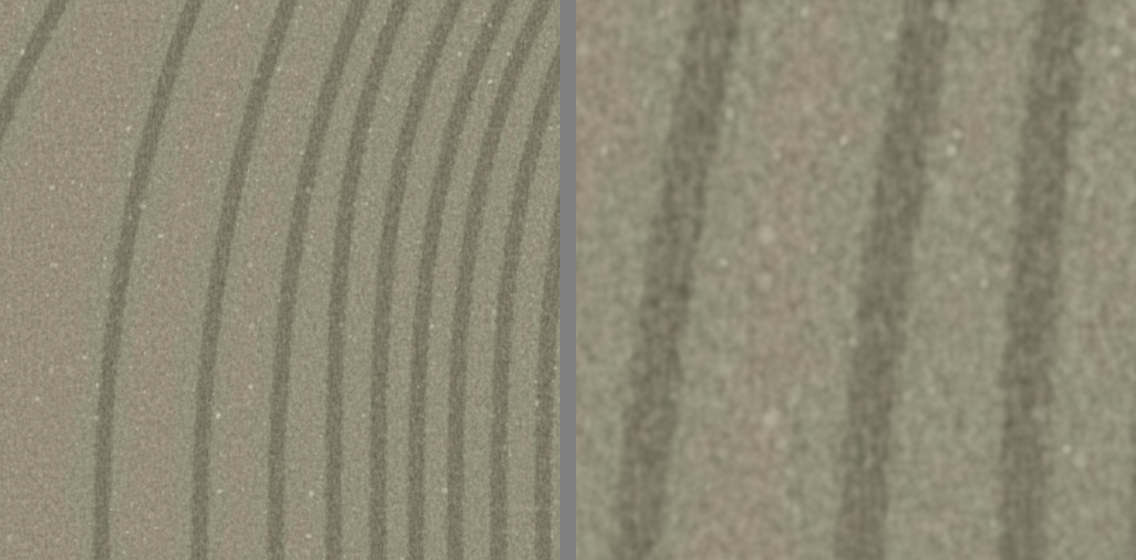
Left: the whole. Right: its middle third, enlarged.
Write a WebGL 1 fragment shader that draws this texture.

```glsl
precision highp float;
uniform vec2 u_resolution;

const vec3 BROWN = vec3(0.588, 0.557, 0.478);
const vec3 GREEN = vec3(0.573, 0.563, 0.478);
const vec3 STRIPE = vec3(0.485, 0.470, 0.398);
const vec3 SPECK = vec3(0.77, 0.76, 0.68);

vec2 hash2(vec2 p) {
  vec3 q = fract(p.xyx * vec3(0.1031, 0.1030, 0.0973));
  q += dot(q, q.yzx + 33.33);
  return fract((q.xx + q.yz) * q.zy);
}

float gradientDot(vec2 cell, vec2 offset) {
  return dot(hash2(cell + 57.0) * 2.0 - 1.0, offset);
}

float gradientNoise(vec2 p) {
  vec2 i = floor(p);
  vec2 f = p - i;
  vec2 u = f * f * f * (f * (f * 6.0 - 15.0) + 10.0);
  vec2 e = vec2(1.0, 0.0);
  float low = mix(gradientDot(i, f), gradientDot(i + e, f - e), u.x);
  float high = mix(gradientDot(i + e.yx, f - e.yx), gradientDot(i + 1.0, f - 1.0), u.x);
  return mix(low, high, u.y);
}

vec2 rotate(vec2 p, float angle) {
  float c = cos(angle), s = sin(angle);
  return vec2(c * p.x - s * p.y, s * p.x + c * p.y);
}

// Distance to the centre line of one stripe that leans right as it rises
float stripeDistance(vec2 p, float index) {
  float fan = exp(-2.5 * index);
  float foot = 1.401 - 1.208 * pow(0.88, index) + 0.027 * sin(0.8 * index) - 0.012 * fan;
  float dip = exp(-(index - 3.2) * (index - 3.2));
  float bend = 0.16 + 0.007 * fan - 0.038 * dip;
  float power = mix(2.3, 3.2, smoothstep(1.5, 3.5, index)) + 0.6 * dip;
  float height = max(p.y, 0.001);
  float slope = bend * power * pow(height, power - 1.0);
  float centre = foot + bend * pow(height, power);
  return abs(p.x - centre) / sqrt(1.0 + slope * slope);
}

float nearestStripe(vec2 p) {
  float nearest = 1.0;
  for (int i = -1; i < 10; i++) {
    nearest = min(nearest, stripeDistance(p, float(i)));
  }
  return nearest;
}

// Sparse soft flecks, one candidate per grid cell
float flecks(vec2 p, float cells, float density) {
  vec2 cell = floor(p * cells);
  vec2 centre = 0.35 + 0.3 * hash2(cell);
  vec2 traits = hash2(cell + 131.0);
  vec2 size = mix(vec2(0.18, 0.20), vec2(0.30, 0.34), hash2(cell + 71.0));
  float d = length((fract(p * cells) - centre) / size);
  float strength = traits.y * traits.y * 0.75 + 0.25;
  return step(traits.x, density) * strength * (1.0 - smoothstep(0.1, 1.1, d));
}

void main() {
  vec2 p = gl_FragCoord.xy / u_resolution.y;

  // Soft worn stripes and the greenish margins beside them
  float rough = gradientNoise(p * vec2(130.0, 95.0)) + 0.4 * gradientNoise(p * 60.0 + 5.0);
  float d = nearestStripe(p);
  float stripe = 1.0 - smoothstep(0.0095, 0.0195, d + 0.004 * rough);
  float patches = gradientNoise(p * 11.0) + 0.6 * gradientNoise(p * 43.0);
  float brown = smoothstep(0.025, 0.065, d + 0.04 * patches);
  vec3 color = mix(mix(GREEN, BROWN, brown), STRIPE, stripe);

  // Mottled grain in several sizes, with upright streaks in the stripes
  float blotch = gradientNoise(p * vec2(42.0, 36.0) + 11.0);
  float coarse = gradientNoise(p * vec2(104.0, 92.0) + 3.0);
  float fine = gradientNoise(p * vec2(163.0, 149.0) + 19.0);
  float sharp = gradientNoise(rotate(p, 0.8) * 240.0 + 43.0);
  float streaks = gradientNoise(p * vec2(190.0, 50.0) + 7.0);
  float grain = 0.022 * blotch + 0.070 * coarse + 0.080 * fine + 0.035 * sharp;
  grain += mix(0.025, 0.060, stripe) * streaks;
  color += grain * vec3(1.0, 0.98, 0.93);
  color += vec3(0.018, -0.006, 0.002) * gradientNoise(p * 55.0 + 31.0);

  // Pale flecks in two sizes
  float pale = flecks(p, 37.0, 0.075) + 0.65 * flecks(rotate(p, 0.2) + 3.0, 59.0, 0.14);
  color = mix(color, SPECK, clamp(pale, 0.0, 1.0) * mix(1.0, 0.55, stripe));

  gl_FragColor = vec4(color, 1.0);
}
```
